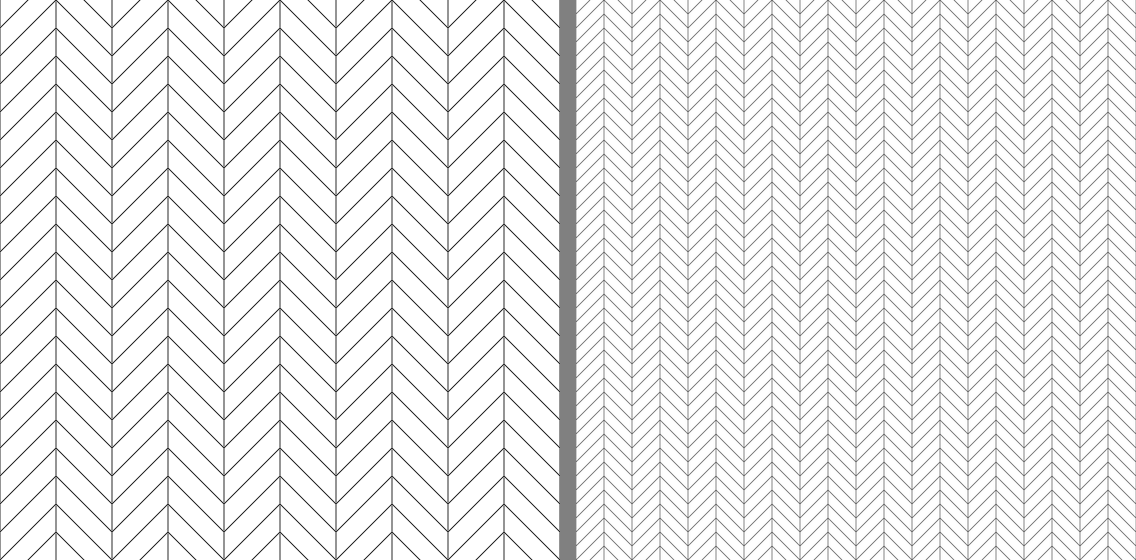
Left, the tile; right, the same tile 2 across and 2 down.
Give the GLSL for this pattern, as a WebGL 2 fragment shader.

```glsl
#version 300 es
precision highp float;
// Chevron parquet drawn as thin black joints on white.
// A triangle wave bends evenly stacked lines into zigzags, and upright
// joints run through every peak and valley; whole counts make it tile.

uniform vec2 u_resolution;
out vec4 outColor;

const float ZIGZAGS = 5.0;        // peak-to-peak periods across
const float ROWS = 20.0;          // chevrons stacked up the canvas
const float RISE = 0.1;           // height from valley to peak
const float LINE_WIDTH = 0.0015;  // joint thickness
const vec3 PAPER = vec3(1.0);
const vec3 INK = vec3(0.0);

// Signed offset from the nearest whole number.
float toNearest(float v) {
    return fract(v + 0.5) - 0.5;
}

// Share of a filter window covered by a line at the given distance.
float lineCoverage(float dist, float window) {
    float halfLine = 0.5 * LINE_WIDTH;
    float upper = min(dist + 0.5 * window, halfLine);
    float lower = max(dist - 0.5 * window, -halfLine);
    return max(upper - lower, 0.0) / window;
}

void main() {
    vec2 pixel = 1.0 / u_resolution;
    vec2 uv = gl_FragCoord.xy * pixel;

    // Upright joints, two per zigzag period.
    float columns = 2.0 * ZIGZAGS;
    float uprightDist = abs(toNearest(uv.x * columns)) / columns;
    float upright = lineCoverage(uprightDist, pixel.x);

    // Slanted joints: valleys at whole periods, peaks halfway between.
    float zigzag = 2.0 * RISE * abs(toNearest(uv.x * ZIGZAGS));
    float slope = RISE * columns;
    float slantScale = inversesqrt(1.0 + slope * slope);
    float verticalGap = abs(toNearest((uv.y - zigzag) * ROWS)) / ROWS;
    float slantWindow = length(vec2(slope, 1.0) * pixel) * slantScale;
    float slanted = lineCoverage(verticalGap * slantScale, slantWindow);

    outColor = vec4(mix(PAPER, INK, max(upright, slanted)), 1.0);
}
```
